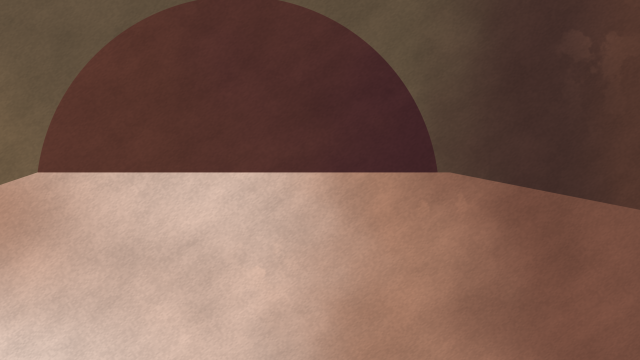
Give the GLSL for this background, as a WebGL 2 fragment shader.

```glsl
#version 300 es
precision highp float;
// A dark half disc rests on a pale angular plain under an olive brown sky.
// Flat shapes come from distance functions and are tinted by soft gradients;
// layered value noise adds mottling, slanted fibres, worn flakes and grain.
uniform vec2 u_resolution;
out vec4 fragColor;

const vec2 DISC_CENTER = vec2(0.660, 0.451);
const float DISC_RADIUS = 0.560;
const float HORIZON = 0.521;

const vec3 SKY_OLIVE = vec3(0.365, 0.305, 0.235);
const vec3 SKY_DARK = vec3(0.265, 0.180, 0.160);
const vec3 SKY_RUST = vec3(0.330, 0.215, 0.175);
const vec3 DISC_WARM = vec3(0.345, 0.205, 0.170);
const vec3 DISC_PLUM = vec3(0.255, 0.140, 0.150);
const vec3 SAND_PALE = vec3(0.785, 0.665, 0.600);
const vec3 SAND_GLOW = vec3(0.870, 0.785, 0.735);
const vec3 SAND_TAN = vec3(0.640, 0.470, 0.385);
const vec3 SAND_BROWN = vec3(0.450, 0.295, 0.240);

float hash(vec2 cell) {
    vec3 q = fract(cell.xyx * vec3(0.1031, 0.1030, 0.0973));
    q += dot(q, q.yzx + 33.33);
    return fract((q.x + q.y) * q.z);
}

float valueNoise(vec2 p) {
    vec2 cell = floor(p);
    vec2 f = fract(p);
    f = f * f * (3.0 - 2.0 * f);
    float low = mix(hash(cell), hash(cell + vec2(1, 0)), f.x);
    float high = mix(hash(cell + vec2(0, 1)), hash(cell + vec2(1, 1)), f.x);
    return mix(low, high, f.y);
}

float fbm(vec2 p) {
    float sum = 0.0;
    float amplitude = 0.5;
    for (int i = 0; i < 5; i++) {
        sum += amplitude * valueNoise(p);
        p = mat2(1.6, 1.2, -1.2, 1.6) * p + 7.3;
        amplitude *= 0.5;
    }
    return sum / 0.97;
}

// Gaussian falloff around a center, with a separate reach on each axis.
float glow(vec2 p, vec2 center, vec2 reach) {
    vec2 d = (p - center) / reach;
    return exp(-dot(d, d));
}

// Smooth coverage of the negative side of a distance.
float cover(float dist, float pixel) {
    return smoothstep(-0.7 * pixel, 0.7 * pixel, -dist);
}

// Height of the plain: a flat middle that slopes down on both sides.
float ridge(float x) {
    return HORIZON - 0.335 * max(0.104 - x, 0.0) - 0.197 * max(x - 1.25, 0.0);
}

vec3 skyColor(vec2 p, float mottle) {
    float shade = smoothstep(1.08, 1.48, p.x + 0.25 * (0.75 - p.y) + 0.3 * mottle);
    vec3 color = mix(SKY_OLIVE, SKY_DARK, shade);
    color = mix(color, SKY_RUST, 0.8 * smoothstep(1.55, 1.75, p.x + 0.2 * mottle));
    return color + vec3(0.06, 0.045, 0.025) * glow(p, vec2(0.0, 0.58), vec2(0.16, 0.22));
}

vec3 discColor(vec2 p, float mottle) {
    float shade = smoothstep(0.35, 1.2, p.x + 0.35 * (0.75 - p.y) + 0.5 * mottle);
    return mix(DISC_WARM, DISC_PLUM, shade);
}

vec3 sandColor(vec2 p, float mottle) {
    float across = p.x + 0.2 * (p.y - 0.3) + 0.3 * mottle;
    vec3 color = mix(SAND_PALE, SAND_TAN, smoothstep(0.62, 1.08, across));
    color = mix(color, SAND_BROWN, smoothstep(1.02, 1.5, across));
    color = mix(color, SAND_TAN, 0.75 * glow(p, vec2(-0.03, 0.42), vec2(0.22, 0.2)));
    color = mix(color, SAND_GLOW, 0.75 * glow(p, vec2(0.08, -0.02), vec2(0.42, 0.17)));
    return mix(color, SAND_GLOW, 0.3 * glow(p, vec2(0.56, 0.46), vec2(0.25, 0.16)));
}

void main() {
    vec2 p = gl_FragCoord.xy / u_resolution.y;
    float pixel = 1.0 / u_resolution.y;
    float mottle = fbm(p * 3.2 + 4.0) - 0.5;
    vec2 slanted = mat2(0.82, -0.57, 0.57, 0.82) * p;

    // Sky, disc and plain from back to front
    float disc = cover(length(p - DISC_CENTER) - DISC_RADIUS, pixel);
    float plain = cover(p.y - ridge(p.x), pixel);
    vec3 color = mix(skyColor(p, mottle), discColor(p, mottle), disc);
    color = mix(color, sandColor(p, mottle), plain);

    // Slanted fibres, broad stains and fine grain
    float fibres = fbm(slanted * vec2(9.0, 28.0)) - 0.5;
    float stains = fbm(p * 7.0 + 21.0) - 0.5;
    float grain = valueNoise(slanted * vec2(150.0, 260.0)) - 0.5;
    color *= 1.0 + 0.10 * fibres + 0.14 * stains + 0.07 * grain;

    // Pale worn flakes, strongest in a few places
    float flakes = smoothstep(0.50, 0.62, fbm(p * 17.0 + 3.0));
    float wear = glow(p, vec2(0.74, 0.27), vec2(0.06, 0.06))
        + glow(p, vec2(1.21, 0.44), vec2(0.10, 0.04))
        + glow(p, vec2(1.66, 0.88), vec2(0.10, 0.12));
    color += vec3(0.06, 0.042, 0.03) * flakes * (0.12 + 0.7 * wear);

    fragColor = vec4(clamp(color, 0.0, 1.0), 1.0);
}
```
